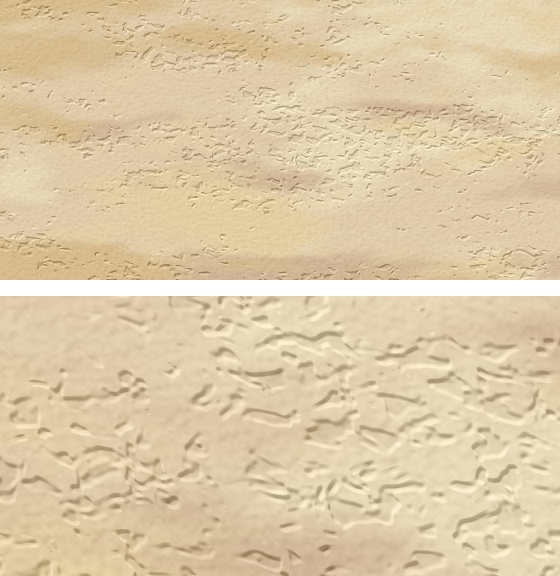
Top, the full canvas; bottom, a detail of the centre.
Reproduce this texture procedurally as a WebGL 2 fragment shader.

```glsl
#version 300 es
precision highp float;
// Warm travertine plaster: soft horizontal stains and clusters of small lit pits.

uniform vec2 u_resolution;
out vec4 fragColor;

const vec3 CREAM = vec3(0.910, 0.852, 0.722);
const vec3 SAND  = vec3(0.878, 0.798, 0.668);
const vec3 HONEY = vec3(0.896, 0.812, 0.638);
const vec3 OCHRE = vec3(0.842, 0.736, 0.558);
const vec3 ROSE  = vec3(0.816, 0.714, 0.588);

const vec2  STAIN_SCALE   = vec2(1.3, 4.5);
const vec2  MOTTLE_SCALE  = vec2(7.0, 17.0);
const vec2  CLUSTER_SCALE = vec2(1.7, 6.0);
const vec2  PIT_SCALE     = vec2(46.0, 76.0);
const vec2  GRAIN_SCALE   = vec2(105.0, 120.0);
const vec2  LIGHT_STEP    = vec2(-0.0015, 0.0027); // half step toward the light
const float BAND_PERIOD   = 0.243;
const float PIT_PERIOD    = 0.45;
const float PIT_EDGE      = 0.20;
const float GRAIN_HEIGHT  = 0.30;
const float SHADOW        = 0.20;
const float HIGHLIGHT     = 0.09;
const float SPECKLE       = 0.030;
const float TAU           = 6.28318;

float hash(vec2 p) {
    return fract(sin(dot(p, vec2(127.1, 311.7))) * 43758.5453);
}

float noise(vec2 p) {
    vec2 cell = floor(p);
    vec2 f = fract(p);
    f = f * f * (3.0 - 2.0 * f);
    float low  = mix(hash(cell), hash(cell + vec2(1.0, 0.0)), f.x);
    float high = mix(hash(cell + vec2(0.0, 1.0)), hash(cell + vec2(1.0, 1.0)), f.x);
    return mix(low, high, f.y);
}

float fbm(vec2 p) {
    float sum = 0.0;
    float weight = 0.533;
    for (int i = 0; i < 4; i++) {
        sum += weight * noise(p);
        p = mat2(1.98, 0.16, -0.16, 1.98) * p + 17.3;
        weight *= 0.5;
    }
    return sum;
}

// Where pits gather: ragged, flat patches in loose rows
float pitCluster(vec2 p) {
    float rows = cos(TAU * (p.y - 0.97) / PIT_PERIOD);
    float patches = 0.55 * fbm(p * CLUSTER_SCALE + 31.0)
                  + 0.45 * fbm(p * vec2(9.0, 22.0) + 5.0);
    return smoothstep(0.43, 0.64, patches + 0.035 * rows);
}

// Bent, tilted noise keeps the pits from lining up with a grid
float pitDepth(vec2 p, float cluster) {
    vec2 bend = vec2(noise(p * 31.0 + 3.0), noise(p * 31.0 + 71.0)) - 0.5;
    vec2 q = mat2(0.96, 0.28, -0.28, 0.96) * (p * PIT_SCALE) + 1.3 * bend;
    float holes = 0.62 * noise(q) + 0.38 * noise(q * 2.1 + 9.0);
    float threshold = mix(0.86, 0.50, cluster);
    return smoothstep(threshold, threshold + PIT_EDGE, holes);
}

float surfaceHeight(vec2 p, float cluster) {
    vec2 q = mat2(0.8, 0.6, -0.6, 0.8) * (p * GRAIN_SCALE);
    return GRAIN_HEIGHT * noise(q) - pitDepth(p, cluster);
}

vec3 stainColor(vec2 p) {
    vec2 q = p + 0.06 * vec2(noise(p * 3.0), noise(p * 3.0 + 40.0) - 0.5);
    float mottle = fbm(q * MOTTLE_SCALE + 11.0) - 0.5;
    float pale  = fbm(q * vec2(1.6, 5.0) + 3.0) + 0.15 * mottle;
    float honey = fbm(q * vec2(1.2, 4.0) + 57.0) - 0.15 * mottle;
    float hue   = fbm(q * vec2(1.0, 4.0) + 83.0);
    float bands = cos(TAU * (q.y - 0.8) / BAND_PERIOD);
    float warm  = fbm(q * STAIN_SCALE + 21.0) + 0.09 * bands + 0.25 * mottle;

    vec3 color = mix(SAND, CREAM, smoothstep(0.42, 0.58, pale));
    color = mix(color, HONEY, 0.85 * smoothstep(0.44, 0.60, honey));
    vec3 stain = mix(OCHRE, ROSE, smoothstep(0.42, 0.56, hue));
    return mix(color, stain, smoothstep(0.43, 0.66, warm));
}

void main() {
    vec2 p = gl_FragCoord.xy / u_resolution.y;
    vec3 color = stainColor(p);

    // Relief: walls facing the light brighten, the others fall into shade
    float cluster = pitCluster(p);
    float slope = surfaceHeight(p - LIGHT_STEP, cluster)
                - surfaceHeight(p + LIGHT_STEP, cluster);
    float relief = HIGHLIGHT * max(slope, 0.0) + SHADOW * min(slope, 0.0);
    relief -= 0.02 * pitDepth(p, cluster);

    // Fine mineral speckle
    relief += SPECKLE * (noise(p * 210.0) - 0.5);

    color += relief * vec3(1.0, 1.03, 1.05);
    fragColor = vec4(clamp(color, 0.0, 1.0), 1.0);
}
```
